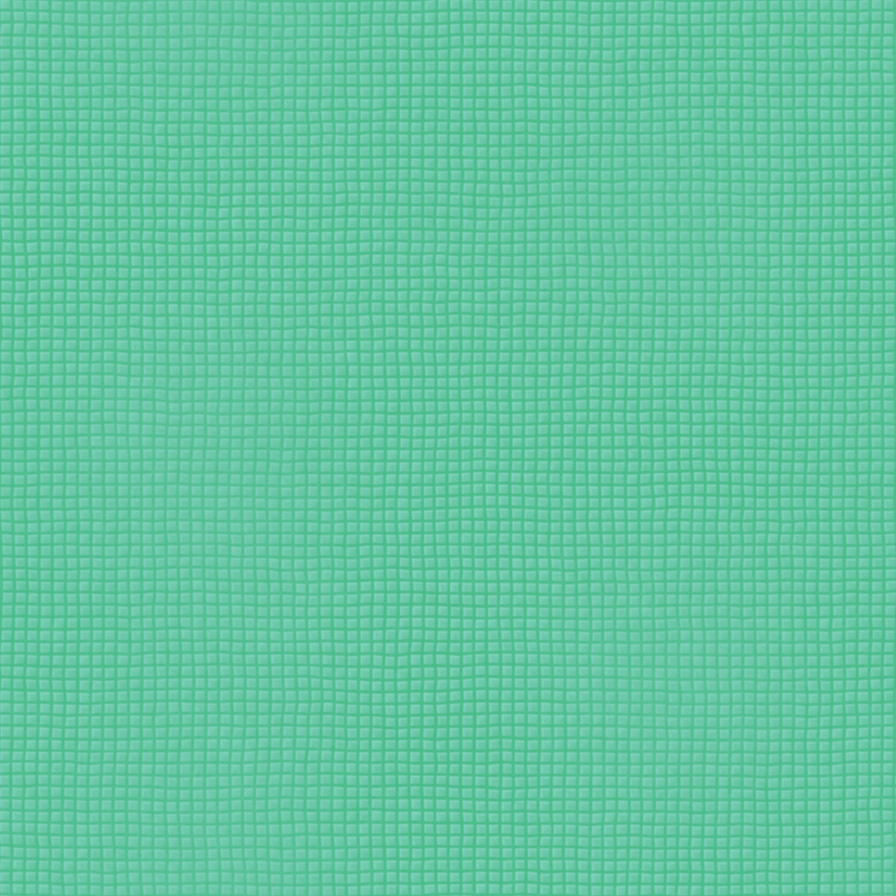
A three.js fragment shader for this texture:

```glsl
// Embossed mint foam: a fine grid of small pillowed tiles between soft green grooves.
// Each tile is lit from the upper left; wrapping noise bends the grid, varies the
// depth of the relief and adds a fine grain.

#define REPEATS vec2(70.0, 74.0)   // tiles across and down
#define GROOVE_WIDTH 0.23          // groove half width, in tiles
#define WOBBLE 0.16                // bend of the grid lines, in tiles
#define RIM_LIGHT 0.50             // highlight on the lit rims
#define SLOPE 0.30                 // light falloff over a tile
#define TILE_VARIATION 0.14        // tone change from tile to tile
#define GRAIN 0.22                 // fine surface grain
#define GROOVE_COLOR vec3(0.31, 0.745, 0.56)
#define FACE_COLOR vec3(0.425, 0.782, 0.665)
#define RIM_COLOR vec3(0.51, 0.83, 0.745)

varying vec2 vUv;

float hash(vec2 p) {
  vec3 q = fract(vec3(p.xyx) * 0.1031);
  q += dot(q, q.yzx + 33.33);
  return fract((q.x + q.y) * q.z);
}

// Value noise from -1 to 1 that wraps after a whole number of cells
float wrapNoise(vec2 uv, vec2 cells, float seed) {
  vec2 p = uv * cells;
  vec2 i = floor(p);
  vec2 f = fract(p);
  f = f * f * (3.0 - 2.0 * f);
  vec2 a = mod(i, cells) + seed;
  vec2 b = mod(i + 1.0, cells) + seed;
  float low = mix(hash(a), hash(vec2(b.x, a.y)), f.x);
  float high = mix(hash(vec2(a.x, b.y)), hash(b), f.x);
  return 2.0 * mix(low, high, f.y) - 1.0;
}

// Soft strip of light centred on a position
float strip(float x, float center, float width) {
  float d = (x - center) / width;
  return exp(-d * d);
}

void main() {
  // Slightly bent grid
  vec2 bend = vec2(wrapNoise(vUv, vec2(9.0), 11.0), wrapNoise(vUv, vec2(9.0), 47.0));
  bend += 0.5 * vec2(wrapNoise(vUv, vec2(41.0), 83.0), wrapNoise(vUv, vec2(41.0), 129.0));
  vec2 grid = vUv * REPEATS + WOBBLE * bend;
  vec2 cell = mod(floor(grid), REPEATS);
  vec2 f = fract(grid);

  // Relief: grooves around a raised face
  float depth = 1.0 + 0.22 * wrapNoise(vUv, vec2(4.0), 171.0);
  vec2 edge = 0.5 - abs(f - 0.5);
  vec2 rise = smoothstep(0.0, GROOVE_WIDTH, edge);
  float face = rise.x * rise.y;

  // Light from the upper left
  float rim = max(strip(f.x, 0.23, 0.11), strip(f.y, 0.78, 0.11)) * face;
  float slope = (f.y - f.x) * face;
  float grain = 0.6 * wrapNoise(vUv, vec2(240.0), 211.0)
              + 0.4 * wrapNoise(vUv, vec2(110.0), 307.0);
  float tone = hash(cell + 401.0) - 0.5;

  // Tone runs from groove (0) over face (1) to rim (2)
  float light = 1.0 - depth * (1.0 - face);
  light += depth * (RIM_LIGHT * rim + SLOPE * slope);
  light += TILE_VARIATION * tone * face + GRAIN * grain;
  light += 0.05 * wrapNoise(vUv, vec2(6.0), 503.0);

  vec3 color = mix(GROOVE_COLOR, FACE_COLOR, clamp(light, -0.15, 1.0));
  color = mix(color, RIM_COLOR, clamp(light - 1.0, 0.0, 1.0));
  gl_FragColor = vec4(color, 1.0);
}
```
